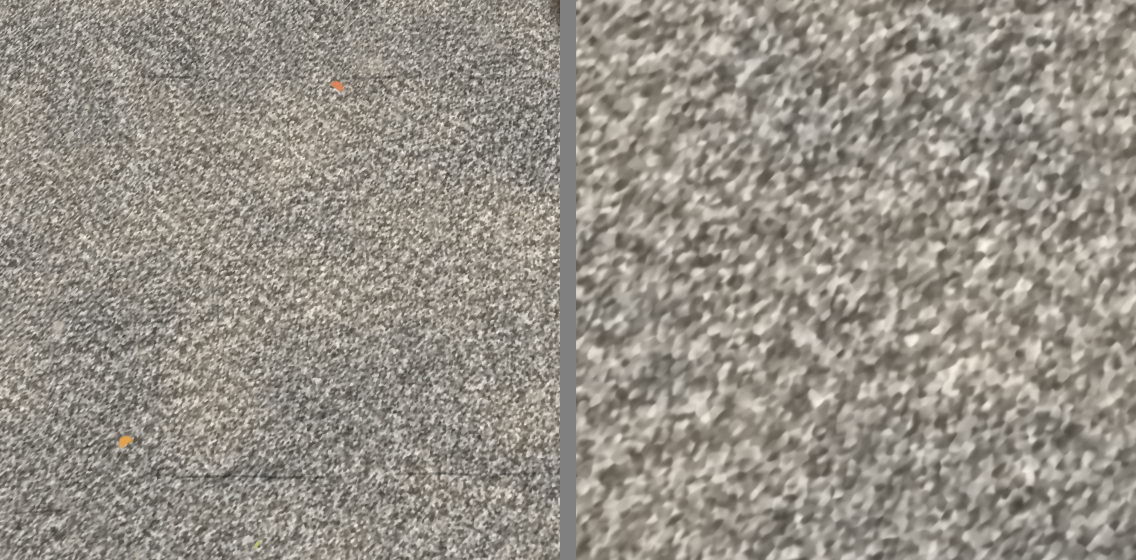
Left: the whole. Right: its middle third, enlarged.
Reproduce this texture procedurally as a Shadertoy shader.

```glsl
// Worn asphalt seen at a slant: slanted soft grains, finer towards the top,
// over cloudy warm and cool patches, with thin seams, pale stains and leaves.
// Grains are jittered cells of random brightness blended by Gaussian weights.

const float GRAINS_NEAR = 212.0;   // grains across the canvas at the bottom
const float GRAINS_FAR = 305.0;    // and at the top
const float GRAIN_ANGLE = 0.82;    // direction of the long axis, radians
const float GRAIN_STRETCH = 1.22;
const float GRAIN_SOFTNESS = 3.2;  // higher gives crisper grains
const float GRAIN_WARP = 0.4;      // irregularity of the outlines
const float GRAIN_SKEW = 1.35;     // higher gives fewer light grains
const float GRAIN_CONTRAST = 0.56;
const float GRIT_CONTRAST = 0.10;
const float CLUMP_CONTRAST = 0.10;
const float PATCH_CONTRAST = 0.17;
const float MEAN_TONE = 0.564;
const int STAINS = 30;
const vec3 STONE_TINT = vec3(0.020, 0.0, -0.034);
const vec3 WARM_TINT = vec3(0.04, 0.0, -0.05);
const vec3 STAIN_COLOR = vec3(0.80, 0.77, 0.72);
const vec3 CORNER_COLOR = vec3(0.22, 0.17, 0.13);
const vec3 ORANGE_LEAF = vec3(0.86, 0.52, 0.36);
const vec3 YELLOW_LEAF = vec3(0.88, 0.64, 0.32);
const vec3 GREEN_BLADE = vec3(0.72, 0.76, 0.45);

float hash(vec2 p) {
    return fract(sin(dot(p, vec2(127.1, 311.7))) * 43758.5453);
}

vec2 rotate(vec2 p, float a) {
    float c = cos(a), s = sin(a);
    return vec2(c * p.x + s * p.y, c * p.y - s * p.x);
}

float noise(vec2 p) {
    vec2 i = floor(p), f = fract(p);
    f = f * f * (3.0 - 2.0 * f);
    return mix(mix(hash(i), hash(i + vec2(1, 0)), f.x),
               mix(hash(i + vec2(0, 1)), hash(i + vec2(1, 1)), f.x), f.y);
}

float fbm(vec2 p) {
    float sum = 0.0, gain = 0.5;
    for (int i = 0; i < 5; i++) {
        sum += gain * noise(p);
        p = rotate(p, 0.6) * 2.1 + 7.3;
        gain *= 0.6;
    }
    return sum / 1.153;
}

// Blend of the jittered cells around p, skewed towards dark, centered on zero
float grains(vec2 p) {
    vec2 cell = floor(p);
    float sum = 0.0, total = 0.0;
    for (int y = -1; y <= 1; y++)
    for (int x = -1; x <= 1; x++) {
        vec2 id = cell + vec2(x, y);
        vec2 d = id + vec2(hash(id + 13.7), hash(id + 41.3)) - p;
        float w = exp(-GRAIN_SOFTNESS * dot(d, d));
        sum += w * pow(hash(id), GRAIN_SKEW);
        total += w;
    }
    return sum / total - 1.0 / (1.0 + GRAIN_SKEW);
}

// Slanted view: grain spacing shrinks evenly with height
vec2 ground(vec2 uv) {
    float scale = mix(GRAINS_NEAR, GRAINS_FAR, uv.y);
    return vec2((uv.x - 0.5) * scale,
                uv.y * mix(GRAINS_NEAR, scale, 0.5));
}

// Broken dark line from x = range.x to range.y
float seam(vec2 uv, float height, float slope, vec2 range) {
    float wobble = 0.006 * (noise(vec2(uv.x * 14.0, height * 90.0)) - 0.5);
    float d = abs(uv.y - height - slope * uv.x - wobble);
    float ends = smoothstep(range.x, range.x + 0.05, uv.x)
               * (1.0 - smoothstep(range.y - 0.05, range.y, uv.x));
    float breaks = smoothstep(0.2, 0.65, noise(vec2(uv.x * 22.0, height * 50.0)));
    return (1.0 - smoothstep(0.0005, 0.0038, d)) * ends * breaks;
}

float leaf(vec2 uv, vec2 center, vec2 size, float angle) {
    vec2 q = rotate(uv - center, angle) / size;
    q.y += 0.35 * q.x * q.x;
    return 1.0 - smoothstep(0.7, 1.25, length(q) + 0.3 * (noise(uv * 160.0) - 0.5));
}

void mainImage(out vec4 fragColor, in vec2 fragCoord) {
    vec2 uv = fragCoord / iResolution.xy;
    vec2 p = rotate(ground(uv), GRAIN_ANGLE) * vec2(1.0 / GRAIN_STRETCH, GRAIN_STRETCH);
    vec2 warp = vec2(noise(p * 0.9 + 5.0), noise(p * 0.9 + 57.0)) - 0.5;

    // Cloudy patches, with a broad pale wash at the left
    vec2 wash = (uv - vec2(0.2, 0.66)) / vec2(0.24, 0.17);
    float cloud = fbm(uv * vec2(5.0, 6.5) + 3.1) - 0.52 + 0.2 * exp(-dot(wash, wash));

    // Stone grain
    float tone = MEAN_TONE + PATCH_CONTRAST * cloud;
    tone += GRAIN_CONTRAST * grains(p + GRAIN_WARP * warp);
    tone += GRIT_CONTRAST * (noise(p * 0.85 + 31.0) - 0.5);
    tone += CLUMP_CONTRAST * (noise(p * 0.33 + 9.0) - 0.5);
    vec3 color = tone + STONE_TINT + WARM_TINT * cloud;

    // Seams
    float line = seam(uv, 0.862, -0.002, vec2(0.08, 1.1));
    line = max(line, seam(uv, 0.143, 0.012, vec2(0.3, 1.0)));
    line = max(line, seam(uv, 0.082, 0.065, vec2(-0.1, 0.33)));
    color *= 1.0 - 0.28 * line;

    // Pale stains, mostly small and faint
    for (int i = 0; i < STAINS; i++) {
        vec2 id = vec2(float(i), 5.0);
        vec2 d = uv - vec2(hash(id), hash(id + 17.0));
        float size = mix(0.006, 0.026, pow(hash(id + 29.0), 2.0));
        float edge = length(d) / size + 1.1 * (noise(uv * 95.0) - 0.5);
        float strength = mix(0.6, 0.2, size / 0.026);
        color = mix(color, STAIN_COLOR, strength * (1.0 - smoothstep(0.2, 1.3, edge)));
    }
    float chalk = length(uv - vec2(0.105, 0.413)) + 0.01 * (noise(uv * 90.0) - 0.5);
    color = mix(color, STAIN_COLOR, 0.75 * (1.0 - smoothstep(0.006, 0.015, chalk)));

    // Dark corner and fallen leaves
    float corner = length((uv - vec2(1.01, 0.99)) / vec2(0.035, 0.05));
    color = mix(color, CORNER_COLOR, 0.7 * (1.0 - smoothstep(0.3, 1.2, corner)));
    color = mix(color, ORANGE_LEAF, leaf(uv, vec2(0.603, 0.847), vec2(0.012, 0.007), -0.6));
    color = mix(color, YELLOW_LEAF, leaf(uv, vec2(0.222, 0.213), vec2(0.013, 0.009), 0.5));
    color = mix(color, GREEN_BLADE, leaf(uv, vec2(0.459, 0.028), vec2(0.010, 0.003), 1.0));

    fragColor = vec4(clamp(color, 0.0, 1.0), 1.0);
}
```
